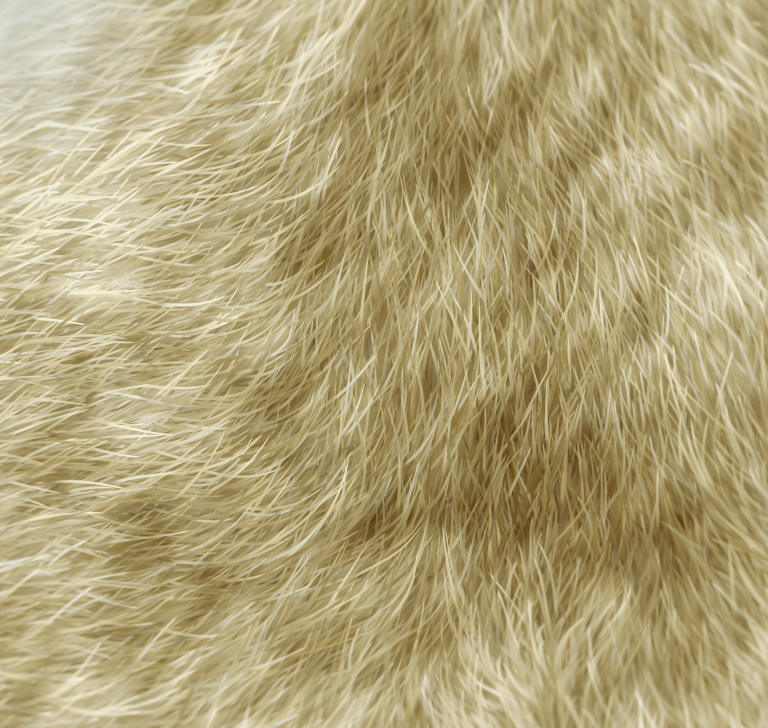
Give the GLSL for this texture, as a Shadertoy shader.

```glsl
// Soft sandy animal fur: layered, tapered hairs fanning from left to right.

vec4 hash4(vec3 p) {
    float n = dot(p, vec3(127.1, 311.7, 74.7));
    return fract(sin(n + vec4(0.0, 2.4, 5.1, 7.7)) * 43758.5453);
}

float noise(vec2 p) {
    vec2 i = floor(p), f = fract(p);
    f = f * f * (3.0 - 2.0 * f);
    float a = hash4(vec3(i, 0.0)).x;
    float b = hash4(vec3(i + vec2(1, 0), 0.0)).x;
    float c = hash4(vec3(i + vec2(0, 1), 0.0)).x;
    float d = hash4(vec3(i + vec2(1, 1), 0.0)).x;
    return mix(mix(a, b, f.x), mix(c, d, f.x), f.y);
}

// Angle in which the coat is combed, in radians.
float combAngle(vec2 p, vec2 uv) {
    float fan = mix(0.36, 2.0, smoothstep(0.0, 1.0, uv.x));
    float swirl = smoothstep(0.45, 0.1, uv.y) * smoothstep(0.35, 0.6, uv.x);
    return fan + 0.6 * (noise(p * 4.0 + 3.0) - 0.5)
               + swirl * 1.6 * (noise(p * 6.0 + 9.0) - 0.5);
}

vec3 furColor(float t) {
    vec3 c = vec3(0.40, 0.30, 0.14) + vec3(0.45, 0.52, 0.57) * t;
    c.b -= 0.22 * max(t * (1.0 - t), 0.0);
    return c;
}

void mainImage(out vec4 fragColor, in vec2 fragCoord) {
    vec2 uv = fragCoord / iResolution.xy;
    vec2 p = fragCoord / iResolution.y;

    // Sharp in the middle, out of focus toward the top and bottom corners.
    float defocus = smoothstep(0.28, 0.75, length((uv - vec2(0.42, 0.5)) * vec2(0.9, 1.15)));
    float blur = max(0.0009 + 0.0042 * defocus, 0.7 / iResolution.y);

    // Tufts and the dark gaps between them, stretched along the coat.
    vec2 along = mat2(0.64, -0.77, 0.77, 0.64) * p;
    float tuft = 0.5 * noise(along * vec2(9.0, 19.0))
               + 0.3 * noise(along * vec2(24.0, 42.0) + 5.0)
               + 0.2 * noise(p * 5.0 + 8.0) - 0.5;

    // Broad light and shade over the body.
    float shade = 0.22 * smoothstep(0.65, 0.0, length(uv - vec2(0.0, 0.85)))
                + 0.12 * smoothstep(0.5, 0.0, uv.x)
                + 0.10 * smoothstep(0.7, 1.0, uv.x) * smoothstep(0.3, 0.6, uv.y)
                + 0.12 * smoothstep(0.14, 0.0, uv.y)
                - 0.24 * smoothstep(0.28, 0.0, length(uv - vec2(0.64, 0.36)))
                - 0.22 * smoothstep(0.25, 0.0, length(uv - vec2(0.82, 0.27)))
                - 0.18 * smoothstep(0.25, 0.0, length(uv - vec2(0.38, 0.15)));

    float angle = combAngle(p, uv);
    float tone = 0.40 + 1.1 * tuft + shade;
    float gold = 0.0;

    // Hairs, from the dark undercoat up to the long pale guard hairs.
    for (int layer = 0; layer < 28; layer++) {
        float depth = float(layer) / 27.0;
        float cell = mix(0.042, 0.074, depth);
        vec2 q = p / cell + vec2(3.71, 7.37) * float(layer);
        vec2 home = floor(q);

        for (int k = 0; k < 9; k++) {
            vec2 id = home + vec2(k % 3, k / 3) - 1.0;
            vec4 r = hash4(vec3(id, float(layer) * 1.7 + 1.0));
            vec2 d = q - id - r.xy;
            float halfLength = 0.5 + 0.5 * r.z;
            if (dot(d, d) > halfLength * halfLength) continue;

            float spread = fract(r.w * 7.0 + r.x * 3.0) - 0.5;
            float a = angle + spread * (0.5 + 1.3 * abs(spread));
            vec2 dir = vec2(cos(a), sin(a));
            float s = dot(d, dir) / halfLength;
            float bend = 0.14 * (r.y - 0.5);
            float side = abs(d.y * dir.x - d.x * dir.y - bend * s * s) * cell;

            // Thick at the root, fine at the tip.
            float w = 0.0021 * (0.45 + 0.55 * smoothstep(1.0, -0.6, s));
            float cover = 1.0 - smoothstep(max(w - blur, 0.0), w + blur, side);
            cover *= smoothstep(-1.0, -0.55, s) * smoothstep(1.0, 0.75, s);
            cover *= mix(0.92, 0.5, defocus) * clamp(1.0 + 1.4 * tuft * depth, 0.45, 1.0);

            float hair = 0.44 + 0.36 * depth + 0.62 * (r.w - 0.5)
                       + 0.12 * s + 0.65 * tuft + shade;
            tone = mix(tone, hair, cover);
            gold = mix(gold, r.z - 0.5, cover);
        }
    }

    vec3 color = furColor(clamp(tone, -0.35, 1.22));
    color += gold * vec3(0.03, 0.0, -0.08);

    // Cool haze in the upper left corner.
    float haze = smoothstep(0.3, 0.0, length(uv - vec2(0.0, 1.0)));
    color = mix(color, vec3(0.83, 0.85, 0.83), 0.75 * haze);
    fragColor = vec4(clamp(color, 0.0, 1.0), 1.0);
}
```
